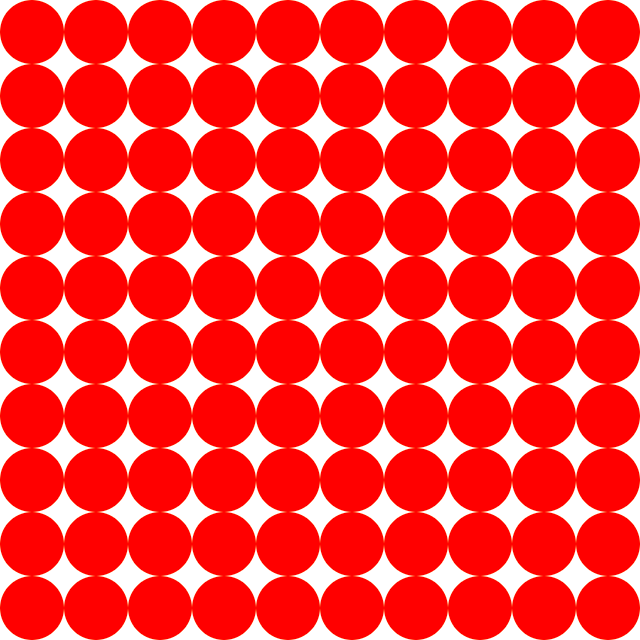
Give the GLSL for this pattern, as a three.js fragment shader.

```glsl
// Square grid of touching red discs on a white ground.
#define REPEATS 10.0
#define RADIUS 0.5
#define EDGE_PIXELS 1.0
#define EDGE_WARMTH 0.7
#define DISC_COLOR vec3(1.0, 0.0, 0.0)
#define GROUND_COLOR vec3(1.0)

varying vec2 vUv;

// Signed distance to the disc centred in its cell, in cell units.
float discDistance(vec2 grid) {
  return length(fract(grid) - 0.5) - RADIUS;
}

void main() {
  vec2 grid = vUv * REPEATS;

  // Antialiased edge, measured on the continuous grid so cells leave no seam.
  float edge = EDGE_PIXELS * max(fwidth(grid.x), fwidth(grid.y));
  float ground = clamp(discDistance(grid) / edge + 0.5, 0.0, 1.0);

  // Green rises a little before blue, giving the rim a warm tint.
  vec3 blend = vec3(ground, pow(ground, EDGE_WARMTH), ground);
  gl_FragColor = vec4(mix(DISC_COLOR, GROUND_COLOR, blend), 1.0);
}
```
